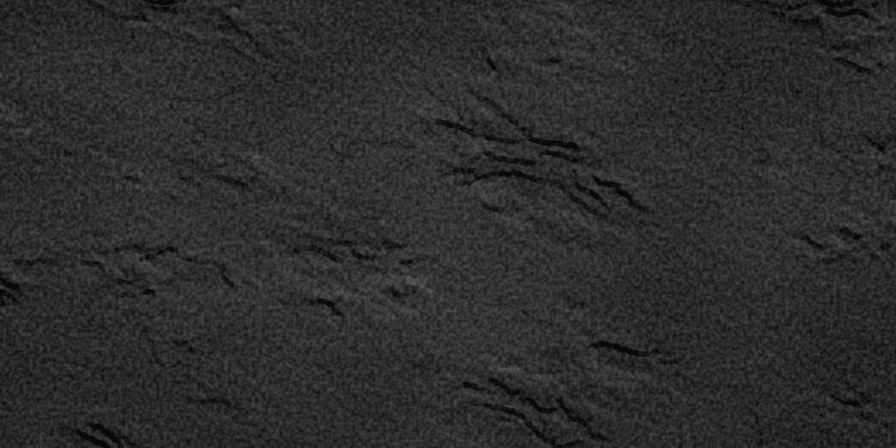
A Shadertoy shader for this texture:

```glsl
// Dark slate wall: grainy charcoal stone with ragged, chipped ledges lit from below.

const float BASE_TONE = 0.197;
const float LEDGE_SHADOW = 0.125;
const float LEDGE_LIGHT = 0.045;
const vec2 LIGHT_STEP = vec2(0.002, 0.006);

// Unit gradient for a lattice cell
vec2 gradientAt(vec2 cell) {
    vec3 h = fract(cell.xyx * vec3(0.1031, 0.1030, 0.0973));
    h += dot(h, h.yzx + 33.33);
    float angle = 6.2832 * fract((h.x + h.y) * h.z);
    return vec2(cos(angle), sin(angle));
}

float gradientNoise(vec2 p) {
    vec2 i = floor(p), f = p - i;
    vec2 u = f * f * f * (f * (f * 6.0 - 15.0) + 10.0);
    vec2 e = vec2(1.0, 0.0);
    float a = dot(gradientAt(i), f);
    float b = dot(gradientAt(i + e.xy), f - e.xy);
    float c = dot(gradientAt(i + e.yx), f - e.yx);
    float d = dot(gradientAt(i + e.xx), f - e.xx);
    return mix(mix(a, b, u.x), mix(c, d, u.x), u.y);
}

float fbm(vec2 p, int octaves, float gain) {
    float sum = 0.0, amp = 1.0;
    for (int k = 0; k < octaves; k++) {
        sum += amp * gradientNoise(p);
        p = mat2(1.92, 0.56, -0.56, 1.92) * p + 17.3;
        amp *= gain;
    }
    return sum;
}

// Slant the layers down to the right
vec2 shearLayers(vec2 p, float slope) {
    return vec2(p.x, p.y + slope * p.x);
}

// How broken the surface is, 0 smooth to 1 chipped
float chipMask(vec2 p) {
    vec2 q = shearLayers(p, 0.2);
    return smoothstep(-0.08, 0.3, fbm(q * vec2(2.3, 4.2) + 41.7, 3, 0.5));
}

// Terraced height: flat layers separated by steep ragged steps
float terraceHeight(vec2 p) {
    vec2 q = shearLayers(p, 0.22);
    float n = fbm(q * vec2(2.6, 5.5) + 8.4, 5, 0.48);
    float height = 0.0;
    for (int k = 0; k < 3; k++) {
        float level = 0.26 * (float(k) - 1.0);
        height += smoothstep(-0.03, 0.03, n - level);
    }
    return height;
}

// Small pits and bumps
float pitHeight(vec2 p) {
    return fbm(shearLayers(p, 0.3) * vec2(13.0, 21.0) + 3.1, 3, 0.55);
}

// Thin hairline cracks
float hairline(vec2 p, float width) {
    float n = fbm(p * vec2(2.0, 2.6) + 63.2, 5, 0.5);
    float mask = smoothstep(0.05, 0.3, gradientNoise(p * 2.7 + 29.5));
    return mask * (1.0 - smoothstep(0.0, width, abs(n)));
}

// Fine sandy grain
float grain(vec2 p) {
    vec2 turned = mat2(0.8, 0.6, -0.6, 0.8) * p;
    return 0.105 * gradientNoise(p * 131.0 + 0.37)
         + 0.085 * gradientNoise(turned * 77.0 + 5.2);
}

// Broad brightness: lighter left of centre, darker towards the rim
float broadTone(vec2 p, vec2 uv) {
    vec2 fromCentre = (uv - vec2(0.46, 0.52)) * vec2(1.0, 1.1);
    float falloff = 0.11 * dot(fromCentre, fromCentre);
    return 0.035 * fbm(p * vec2(2.0, 3.5) + 12.6, 3, 0.5) - falloff;
}

void mainImage(out vec4 fragColor, in vec2 fragCoord) {
    vec2 uv = fragCoord / iResolution.xy;
    vec2 p = fragCoord / iResolution.y;

    // Relief slopes along the light
    float chips = chipMask(p);
    float ledge = terraceHeight(p + LIGHT_STEP) - terraceHeight(p - LIGHT_STEP);
    float pits = pitHeight(p + LIGHT_STEP) - pitHeight(p - LIGHT_STEP);

    // Stone surface
    float tone = BASE_TONE + broadTone(p, uv) + grain(p);
    tone += pits * mix(0.025, 0.09, chips);

    // Ledges: shadow on faces turned up, faint light on faces turned down
    tone -= LEDGE_SHADOW * chips * max(-ledge, 0.0);
    tone += LEDGE_LIGHT * chips * max(ledge, 0.0);
    tone -= 0.06 * hairline(p, 0.022);

    fragColor = vec4(vec3(clamp(tone, 0.03, 0.5)), 1.0);
}
```
